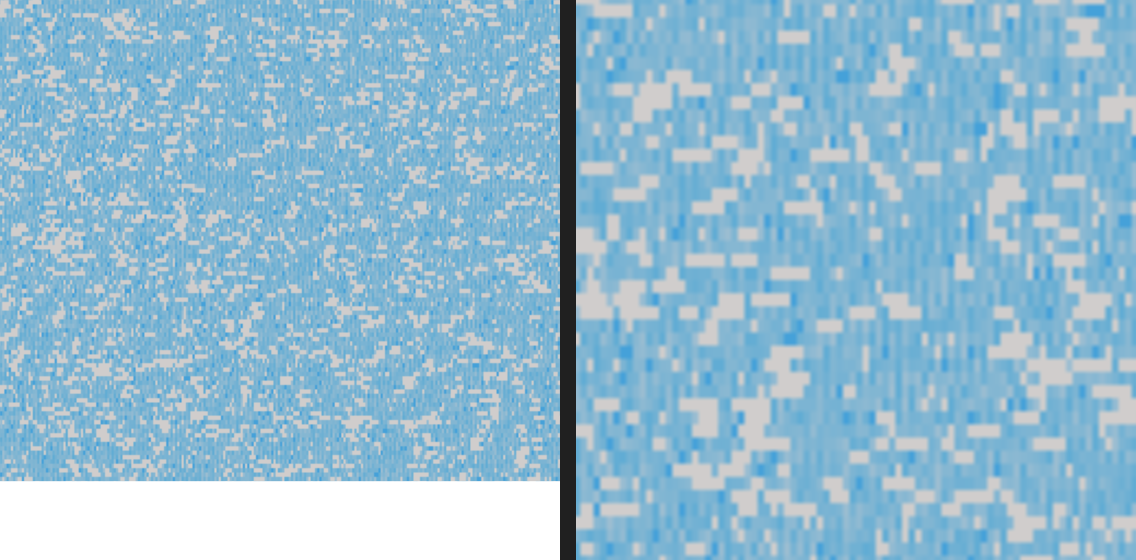
Left: the whole. Right: its middle third, enlarged.
Write a three.js fragment shader that draws this texture.

```glsl
// Blue woven grain scattered with short pale grey dashes above a plain white strip.
varying vec2 vUv;

const vec2 GRID = vec2(256.0, 128.0);     // cells across and up
const float MARGIN = 18.0 / 128.0;        // height of the white strip
const float EDGE = 0.001;                 // softness of the strip's edge
const float SLOT = 7.0;                   // cells reserved for one dash
const float DASH_DENSITY = 0.56;          // chance of a dash inside a clump
const float DOT_DENSITY = 0.055;          // chance of a single pale cell
const float DEEP_DENSITY = 0.025;         // chance of a saturated cell
const float CLUMP_SCALE = 44.0;           // clumps across the canvas
const float STRIPE = 0.17;                // strength of the vertical weave
const float GRAIN = 0.75;                 // strength of the random tone

const vec3 WHITE = vec3(1.0);
const vec3 GREY = vec3(0.815, 0.805, 0.80);
const vec3 DEEP_BLUE = vec3(0.27, 0.63, 0.85);
const vec3 BLUE = vec3(0.38, 0.675, 0.83);
const vec3 PALE_BLUE = vec3(0.62, 0.745, 0.82);

float hash(vec2 p) {
  return fract(sin(dot(p, vec2(127.1, 311.7))) * 43758.5453);
}

float noise(vec2 p) {
  vec2 i = floor(p);
  vec2 f = smoothstep(0.0, 1.0, fract(p));
  float low = mix(hash(i), hash(i + vec2(1.0, 0.0)), f.x);
  float high = mix(hash(i + vec2(0.0, 1.0)), hash(i + 1.0), f.x);
  return mix(low, high, f.y);
}

// 1 inside a dash: each row is cut into shifted slots holding at most one run
float dashMask(vec2 cell) {
  float x = cell.x + floor(hash(vec2(cell.y, 71.0)) * SLOT);
  vec2 slot = vec2(floor(x / SLOT), cell.y);
  float place = x - slot.x * SLOT;
  float size = 2.0 + floor(hash(slot + 13.0) * 5.0);
  float start = floor(hash(slot + 29.0) * (SLOT - size + 1.0));
  float inRun = step(start, place) * step(place, start + size - 0.5);
  float clump = smoothstep(0.25, 0.75, noise(cell / GRID * CLUMP_SCALE));
  return inRun * step(hash(slot + 47.0), DASH_DENSITY * clump);
}

vec3 cellColor(vec2 cell) {
  // Weave: alternating columns whose phase slips now and then
  float slip = floor(noise(cell * vec2(0.06, 0.12) + 90.0) * 4.0);
  float stripe = mod(cell.x + slip, 2.0) * 2.0 - 1.0;
  float tone = 0.45 + STRIPE * stripe + GRAIN * (hash(cell + 5.0) - 0.5);
  vec3 color = mix(BLUE, PALE_BLUE, clamp(tone, 0.0, 1.0));
  color = mix(color, DEEP_BLUE, step(hash(cell + 17.0), DEEP_DENSITY));

  // Pale dashes and single dots
  float dot1 = step(hash(cell + 37.0), DOT_DENSITY);
  return mix(color, GREY, max(dot1, dashMask(cell)));
}

void main() {
  // Blend neighbouring cells for soft edges
  vec2 p = vUv * GRID - 0.5;
  vec2 cell = floor(p);
  vec2 f = fract(p);
  f = vec2(smoothstep(0.0, 1.0, f.x), smoothstep(0.25, 0.75, f.y));
  vec3 low = mix(cellColor(cell), cellColor(cell + vec2(1.0, 0.0)), f.x);
  vec3 high = mix(cellColor(cell + vec2(0.0, 1.0)), cellColor(cell + 1.0), f.x);
  vec3 weave = mix(low, high, f.y);

  // White strip along the bottom
  float above = smoothstep(MARGIN - EDGE, MARGIN + EDGE, vUv.y);
  gl_FragColor = vec4(mix(WHITE, weave, above), 1.0);
}
```
